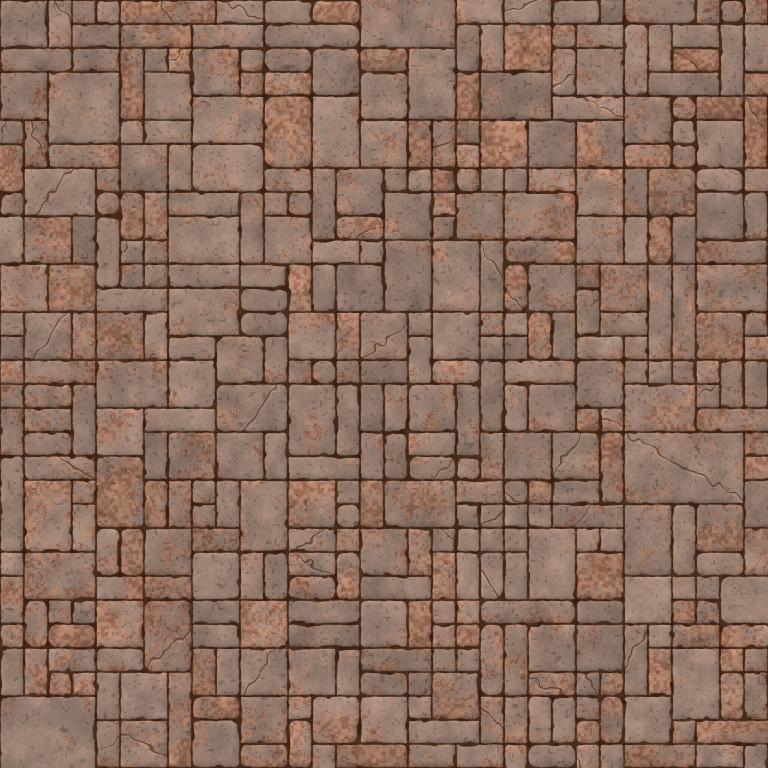
Give the GLSL for this texture, as a WebGL 2 fragment shader.

```glsl
#version 300 es
precision highp float;
// Weathered paving of grey and rusty rectangular stones with thin dark joints.
// A pinwheel lattice of shifted lines gives blocks on a unit grid; each block
// is split at random into stones, then chipped, cracked, stained and lit.

uniform vec2 u_resolution;
out vec4 fragColor;

const float UNITS = 32.0;         // grid units across the canvas
const float BLOCK = 3.0;          // mean block size in units
const float HALF_JOINT = 0.04;    // half the joint width in units
const float CRACK_SHARE = 0.13;   // share of stones with a crack
const float RUST_MIN = -0.42;     // rust bias of the cleanest stones
const float RUST_MAX = 0.27;      // rust bias of the rustiest stones
const vec2 LIGHT_DIR = vec2(-0.5, 0.86);
const vec3 GREY = vec3(0.59, 0.49, 0.44);
const vec3 RUST_LIGHT = vec3(0.69, 0.50, 0.40);
const vec3 RUST_DARK = vec3(0.56, 0.37, 0.29);
const vec3 JOINT_DARK = vec3(0.22, 0.115, 0.065);
const vec3 JOINT_LIGHT = vec3(0.34, 0.23, 0.15);

// Integer hash of a lattice point and a seed
vec3 hash3(vec2 p, float seed) {
    uvec3 v = uvec3(ivec3(floor(vec3(p, seed))) + 4096);
    v = v * 1664525u + 1013904223u;
    v.x += v.y * v.z; v.y += v.z * v.x; v.z += v.x * v.y;
    v ^= v >> 16u;
    v.x += v.y * v.z; v.y += v.z * v.x; v.z += v.x * v.y;
    return vec3(v >> 8u) / 16777216.0;
}

float noise(vec2 p) {
    vec2 i = floor(p), f = fract(p);
    f = f * f * (3.0 - 2.0 * f);
    float low = mix(hash3(i, 0.0).x, hash3(i + vec2(1, 0), 0.0).x, f.x);
    float high = mix(hash3(i + vec2(0, 1), 0.0).x, hash3(i + 1.0, 0.0).x, f.x);
    return mix(low, high, f.y);
}

float fbm(vec2 p) {
    float sum = 0.0, amp = 0.533;
    for (int i = 0; i < 4; i++) {
        sum += amp * noise(p);
        p = p * 2.03 + 17.3;
        amp *= 0.5;
    }
    return sum;
}

// Position of the line through a lattice vertex: vertical if even, else level
float latticeLine(vec2 v) {
    float along = mod(v.x + v.y, 2.0) < 0.5 ? v.x : v.y;
    return along * BLOCK + floor(hash3(v, 1.0).x * 3.0) - 1.0;
}

// Block around g, as low corner (xy) and high corner (zw)
vec4 findBlock(vec2 g) {
    vec2 home = floor(g / BLOCK);
    for (int k = 0; k < 9; k++) {
        vec2 c = home + vec2(k % 3 - 1, k / 3 - 1);
        float a = latticeLine(c), b = latticeLine(c + vec2(1, 0));
        float e = latticeLine(c + vec2(0, 1)), f = latticeLine(c + 1.0);
        vec4 r = mod(c.x + c.y, 2.0) < 0.5 ? vec4(a, b, f, e) : vec4(e, a, b, f);
        if (all(greaterThanEqual(g, r.xy)) && all(lessThan(g, r.zw))) return r;
    }
    return vec4(floor(g), floor(g) + 1.0);
}

// Split a block along its longer side until the stones are small
vec4 findStone(vec2 g) {
    vec4 r = findBlock(g);
    for (int k = 0; k < 5; k++) {
        vec2 size = r.zw - r.xy;
        float area = size.x * size.y;
        vec3 h = hash3(r.xy, 10.0 + size.x * 8.0 + size.y);
        float keep = area < 4.5 ? 0.72 : area < 6.5 ? 0.27 : 0.04;
        if (area < 1.5 || h.x < keep) break;
        int axis = size.x + h.y - 0.5 > size.y ? 0 : 1;
        float cut = r[axis] + 1.0 + floor(h.z * (size[axis] - 1.0));
        if (g[axis] < cut) r[axis + 2] = cut;
        else r[axis] = cut;
    }
    return r;
}

void main() {
    float scale = UNITS / min(u_resolution.x, u_resolution.y);
    vec2 g = gl_FragCoord.xy * scale;
    float aa = max(scale * 0.75, 0.03);
    vec4 stone = findStone(g);
    vec2 p = g - 0.5 * (stone.xy + stone.zw);
    vec2 halfSize = 0.5 * (stone.zw - stone.xy) - HALF_JOINT;
    vec3 h = hash3(stone.xy, 2.0), k = hash3(stone.xy, 3.0);
    vec2 local = g + floor(h.xy * 90.0);

    // Rounded outline with a rough, chipped edge
    float radius = mix(0.04, 0.36, h.x * h.x * h.x);
    vec2 q = abs(p) - halfSize;
    vec2 o = q + radius;
    float d = length(max(o, 0.0)) + min(max(o.x, o.y), 0.0) - radius;
    d += (noise(local * 5.0) - 0.5) * 0.04 + max(noise(local * 2.6) - 0.68, 0.0) * 0.3;

    // Grey body: tone per stone, pale blotches, grain and pits
    float grain = noise(local * 15.0);
    float tone = 1.0 + (h.y - 0.5) * 0.12 + (fbm(local * 1.3 + 31.0) - 0.5) * 0.34;
    tone += (grain - 0.5) * 0.10;
    tone -= 0.18 * smoothstep(0.78, 0.95, noise(local * 8.0 + 53.0));
    vec3 color = GREY;

    // Speckled rust, stronger near the edges
    float rim = exp(min(d, 0.0) / 0.10);
    float score = (fbm(local * 0.9) - 0.5) * 1.6 + (noise(local * 13.0 + 7.0) - 0.5) * 0.9;
    score += mix(RUST_MIN, RUST_MAX, pow(h.z, 2.6)) + 0.22 * rim;
    vec3 rust = mix(RUST_DARK, RUST_LIGHT, smoothstep(0.25, 0.7, noise(local * 7.0 + 71.0)));
    color = mix(color, rust, 0.85 * smoothstep(-0.03, 0.12, score)) * tone;

    // Lit upper left edges, shaded lower right edges
    vec2 side = q.x > q.y ? vec2(sign(p.x), 0.0) : vec2(0.0, sign(p.y));
    color *= 1.0 + rim * (0.20 * dot(side, LIGHT_DIR) - 0.06);

    // Slanted crack with a pale lip
    if (k.x < CRACK_SHARE) {
        float angle = mix(0.4, 1.2, k.y) * (k.z < 0.5 ? 1.0 : -1.0);
        float offset = (h.x - 0.5) * 0.8 + (noise(local * 3.0) - 0.5) * 0.3;
        float c = dot(p, vec2(-sin(angle), cos(angle))) + offset;
        color *= 1.0 + 0.14 * (1.0 - smoothstep(0.0, aa, abs(c + 0.09)));
        color = mix(color, JOINT_LIGHT, 0.8 * (1.0 - smoothstep(0.01, 0.01 + aa, abs(c))));
    }

    // Earth in the joints
    vec3 joint = mix(JOINT_DARK, JOINT_LIGHT, 0.7 * noise(g * 4.0));
    fragColor = vec4(mix(color, joint, smoothstep(-aa, aa, d)), 1.0);
}
```
